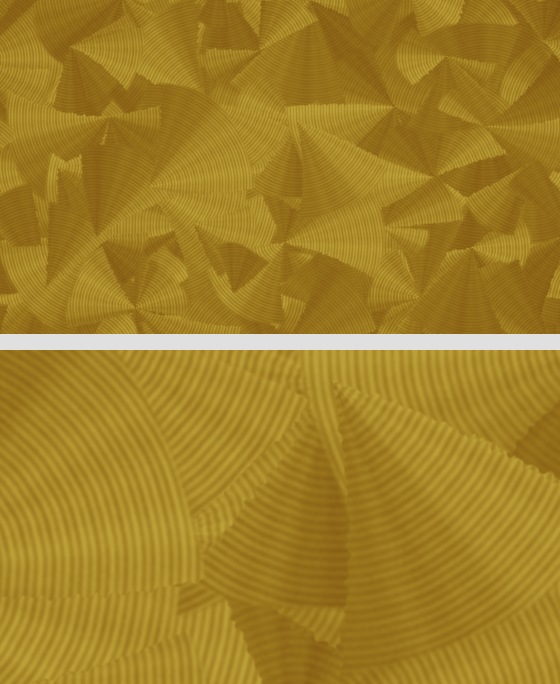
Top, the full canvas; bottom, a detail of the centre.
A Shadertoy shader for this texture:

```glsl
// Brushed gold plaster: overlapping fans of concentric grooves around scattered apexes.
// Fans are painted in order, each lit like a groove-brushed surface that gleams
// where its rays run sideways, with ragged sides and soft scalloped rims.

const vec3 DARK_GOLD = vec3(0.520, 0.362, 0.078);
const vec3 MID_GOLD = vec3(0.600, 0.462, 0.112);
const vec3 LIGHT_GOLD = vec3(0.690, 0.570, 0.182);

const int APEXES = 40;          // scattered fan centres
const int ROUNDS = 6;           // one round of full discs, then narrow fans
const float MARGIN = 0.15;      // apexes may lie this far off the canvas
const float PITCH = 0.0090;     // groove spacing, in canvas heights
const float RAGGED = 0.007;     // uneven groove ends
const float SIDE_SOFT = 0.0012; // softness of the fan sides
const float RIM_SOFT = 0.0050;  // softness of the outer arcs
const float BASE_TONE = 0.25;
const float FAN_SPREAD = 0.18;  // tone difference between fans
const float GLOSS_GAIN = 0.67;
const float GROOVE_DEPTH = 0.075;
const float GLOSS_DEPTH = 0.135;
const float RIM_LIGHT = 0.09;
const float GRAIN = 0.09;
const float VIGNETTE = 0.40;

const float TAU = 6.2831853;

float hash(vec2 p) {
    vec3 q = fract(p.xyx * vec3(0.1031, 0.1030, 0.0973));
    q += dot(q, q.yzx + 33.33);
    return fract((q.x + q.y) * q.z);
}

// Smooth grain from hashed lattice corners
float valueNoise(vec2 p) {
    vec2 cell = floor(p), f = fract(p);
    f = f * f * (3.0 - 2.0 * f);
    float low = mix(hash(cell), hash(cell + vec2(1, 0)), f.x);
    float high = mix(hash(cell + vec2(0, 1)), hash(cell + vec2(1, 1)), f.x);
    return mix(low, high, f.y);
}

// Evenly spread apex positions from a low-discrepancy sequence
vec2 apexPosition(int index, vec2 canvas) {
    vec2 spread = fract(0.37 + float(index) * vec2(0.75488, 0.56984));
    return spread * (canvas + 2.0 * MARGIN) - MARGIN;
}

// Tone of a groove-brushed surface at one point of a fan
float fanTone(vec2 ray, float radius, float angle, float seed) {
    float tilt = 1.1 * (hash(vec2(seed, 5.0)) - 0.5);
    float sideways = cos(atan(ray.y, ray.x) - tilt);
    float gloss = pow(sideways * sideways, 1.7);
    float streak = sin(angle * 11.0 + seed) + 0.7 * sin(angle * 29.0 + 2.0 * seed);
    float wobble = 0.0015 * sin(angle * 5.0 + seed) + 0.0003 * sin(angle * 23.0 - seed);
    float phase = (radius + wobble) / PITCH;
    float groove = sin(TAU * phase) + 0.3 * sin(TAU * phase * 0.37 + seed);
    return BASE_TONE + FAN_SPREAD * (hash(vec2(seed, 6.0)) - 0.5)
         + GLOSS_GAIN * gloss + 0.06 * streak
         + groove * (GROOVE_DEPTH + GLOSS_DEPTH * gloss);
}

void mainImage(out vec4 fragColor, in vec2 fragCoord) {
    vec2 canvas = vec2(iResolution.x / iResolution.y, 1.0);
    vec2 p = fragCoord / iResolution.y;
    float blur = 0.75 / iResolution.y;
    float tone = 0.5;

    // Paint the fans from the back to the front
    for (int i = 0; i < APEXES * ROUNDS; i++) {
        vec2 ray = p - apexPosition(i % APEXES, canvas);
        float radius = length(ray);
        float seed = float(i) + 1.0;
        bool disc = i < APEXES;
        float reach = disc ? 0.40 : mix(0.13, 0.34, hash(vec2(seed, 1.0)));
        if (radius > reach + 0.02) continue;

        // Angle from the fan axis, with gently bent sides
        float axis = TAU * hash(vec2(seed, 2.0));
        vec2 along = vec2(cos(axis), sin(axis));
        float angle = atan(along.x * ray.y - along.y * ray.x, dot(along, ray));
        float bend = 2.0 * (hash(vec2(seed, 3.0)) - 0.5) * radius;
        float halfAngle = disc ? 4.0 : mix(0.28, 0.75, hash(vec2(seed, 4.0)));

        // Each groove ends in a rounded tip of its own length
        float turn = radius / PITCH;
        float ragged = RAGGED * sin(0.5 * TAU * fract(turn)) * (hash(vec2(floor(turn), seed)) - 0.5);
        float side = (halfAngle - abs(angle + bend)) * radius + ragged;
        float rim = reach + 0.008 * sin(angle * 5.0 + seed) - radius;
        float cover = smoothstep(-blur - SIDE_SOFT, blur + SIDE_SOFT, side)
                    * smoothstep(-blur - RIM_SOFT, blur + RIM_SOFT, rim);
        if (cover <= 0.0) continue;

        float lit = fanTone(ray, radius, angle, seed);
        lit += RIM_LIGHT * exp(-max(side, 0.0) / 0.005);
        tone = mix(tone, lit, cover);
    }

    // Fine grain and darker corners
    tone += GRAIN * (valueNoise(p * 240.0) - 0.5);
    vec2 fromCentre = p / canvas - 0.5;
    tone += VIGNETTE * (0.17 - dot(fromCentre, fromCentre));

    // Three-stop gold ramp, slightly extended at both ends
    tone = clamp(tone, -0.2, 1.25);
    vec3 gold = tone < 0.5 ? mix(DARK_GOLD, MID_GOLD, tone * 2.0)
                           : mix(MID_GOLD, LIGHT_GOLD, tone * 2.0 - 1.0);
    fragColor = vec4(gold, 1.0);
}
```
